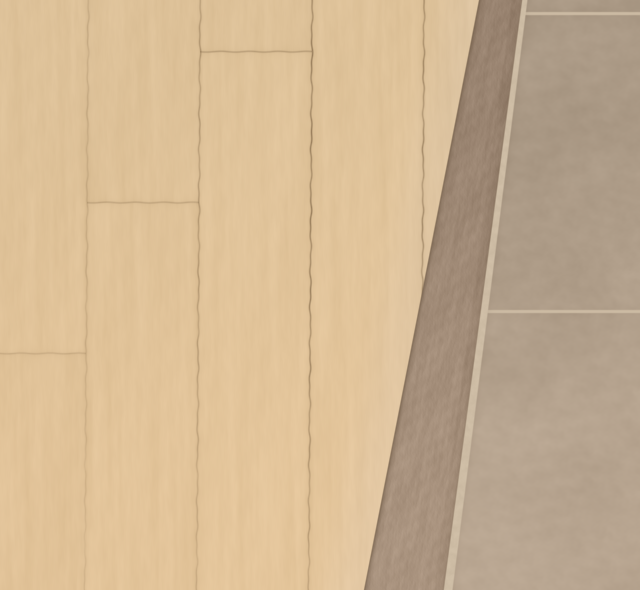
Give the GLSL for this texture, as a WebGL 1 fragment shader.

```glsl
precision highp float;
// Pale plank flooring meets grey stone tiles along a slanted wooden threshold.
// Straight edges split the regions; repeated seams divide planks and tiles.
// Stretched layered sines form the grain, cellular noise mottles the stone.
uniform vec2 u_resolution;

// Layout, in canvas heights: x at the bottom edge, then rise in x to the top.
const vec2 WOOD_EDGE = vec2(0.617, 0.195);
const vec2 STRIP_EDGE = vec2(0.752, 0.133);
const vec2 GROUT_EDGE = vec2(0.767, 0.127);
const float PLANK_WIDTH = 0.1897;
const float PLANK_OFFSET = 0.040;
const float SEAM_LEAN = 0.006;
const float JOINT_START = 0.401;
const float JOINT_STEP = 0.2557;
const float TILE_HEIGHT = 0.505;
const float TILE_OFFSET = 0.472;
const float GROUT_HALF = 0.0026;

const vec3 WOOD_LOW = vec3(0.888, 0.768, 0.602);
const vec3 WOOD_HIGH = vec3(0.868, 0.758, 0.598);
const vec3 SEAM_COLOR = vec3(0.52, 0.42, 0.30);
const vec3 STRIP_LOW = vec3(0.665, 0.578, 0.498);
const vec3 STRIP_HIGH = vec3(0.600, 0.515, 0.440);
const vec3 STRIP_DARK = vec3(0.43, 0.35, 0.27);
const vec3 TILE_LOW = vec3(0.722, 0.648, 0.567);
const vec3 TILE_HIGH = vec3(0.668, 0.600, 0.522);
const vec3 GROUT_COLOR = vec3(0.805, 0.738, 0.645);

float pixel;

vec2 hash2(vec2 p) {
  return fract(sin(vec2(dot(p, vec2(127.1, 311.7)), dot(p, vec2(269.5, 183.3)))) * 4375.85);
}

// Rotated, warped sine octaves, roughly -1 to 1
float sineNoise(vec2 p) {
  float sum = 0.0, amp = 0.5;
  for (int i = 0; i < 5; i++) {
    p = mat2(0.8, 0.6, -0.6, 0.8) * p * 1.55 + 1.7;
    sum += amp * sin(p.x + 1.4 * sin(p.y + sum));
    amp *= 0.68;
  }
  return sum;
}

// Distance to the nearest scattered feature point
float cellular(vec2 p) {
  vec2 cell = floor(p);
  float nearest = 2.0;
  for (int j = -1; j <= 1; j++)
    for (int i = -1; i <= 1; i++) {
      vec2 c = cell + vec2(float(i), float(j));
      nearest = min(nearest, length(c + hash2(c) - p));
    }
  return nearest;
}

float stroke(float d, float halfWidth) {
  return 1.0 - smoothstep(halfWidth - pixel, halfWidth + pixel, abs(d));
}

// Signed horizontal distance from a slanted edge, positive to its right
float edgeSide(vec2 p, vec2 edge) {
  return p.x - edge.x - edge.y * p.y;
}

vec3 planks(vec2 p) {
  float wobble = 0.0008 * sin(p.y * 95.0) + 0.0006 * sin(p.y * 211.0 + 1.0);
  float c = (p.x + PLANK_OFFSET - SEAM_LEAN * (p.y - 1.0)) / PLANK_WIDTH;
  float column = floor(c);
  float jointY = JOINT_START + JOINT_STEP * column;
  float jointD = p.y - jointY + 0.0007 * sin(p.x * 130.0);
  float board = hash2(vec2(column, step(jointY, p.y))).x;

  // Long grain, short flecks and broad tone
  float grain = sineNoise(vec2(p.x * 75.0, p.y * 5.0) + board * 31.0);
  float fleck = sineNoise(vec2(p.x * 190.0, p.y * 38.0) + board * 17.0);
  vec3 col = mix(WOOD_LOW, WOOD_HIGH, smoothstep(0.1, 1.0, p.y));
  col += vec3(0.010, 0.011, 0.013) * grain + 0.006 * fleck + 0.012 * (board - 0.5);
  col += vec3(0.0, 0.012, 0.035) * smoothstep(-0.10, 0.0, edgeSide(p, WOOD_EDGE));

  // Seams are boldest near the right and toward the top
  float k = floor(c + 0.5);
  float seamD = (c - k) * PLANK_WIDTH + wobble;
  float bold = 0.14 + 0.56 * exp(-0.5 * (k - 3.2) * (k - 3.2));
  bold *= mix(0.5, 1.0, smoothstep(0.0, 0.6, p.y));
  bold *= 0.85 + 0.15 * sin(p.y * 47.0 + k);
  col = mix(col, SEAM_COLOR, bold * stroke(seamD, 0.0012));
  col -= 0.035 * exp(-abs(seamD) * 260.0);
  float hasJoint = step(column, 2.5);
  col = mix(col, SEAM_COLOR, hasJoint * (0.17 + 0.08 * column) * stroke(jointD, 0.0013));
  return col - hasJoint * 0.025 * exp(-abs(jointD) * 220.0);
}

vec3 threshold(vec2 p, float fromLeft, float fromRight) {
  vec2 along = vec2(fromLeft, p.y);
  float grain = sineNoise(along * vec2(115.0, 18.0));
  float pores = sineNoise(along * vec2(290.0, 95.0) + 9.0);
  vec3 col = mix(STRIP_LOW, STRIP_HIGH, smoothstep(0.0, 0.95, p.y));
  col += 0.017 * grain + 0.016 * pores;
  col -= 0.025 * smoothstep(-0.019, -0.014, fromRight);
  col = mix(col, STRIP_DARK, 0.85 * exp(-max(fromLeft, 0.0) * 260.0));
  return mix(col, STRIP_DARK, 0.35 * exp(min(fromRight, 0.0) * 450.0));
}

vec3 tiles(vec2 p) {
  float row = (p.y - TILE_OFFSET) / TILE_HEIGHT;
  float jointD = (row - floor(row + 0.5)) * TILE_HEIGHT;
  float cloud = sineNoise(p * vec2(9.0, 12.0) + floor(row) * 5.0);
  float grit = sineNoise(p * vec2(65.0, 85.0));
  float spots = cellular(p * 30.0 + 0.7 * cloud) - 0.5;
  vec3 col = mix(TILE_LOW, TILE_HIGH, smoothstep(0.05, 0.9, p.y));
  col += 0.014 * cloud + 0.008 * grit + 0.014 * spots;
  col -= 0.02 * exp(-abs(jointD) * 130.0);
  return mix(col, GROUT_COLOR, 0.95 * stroke(jointD, GROUT_HALF));
}

void main() {
  pixel = 1.0 / u_resolution.y;
  vec2 p = gl_FragCoord.xy * pixel;
  float woodD = edgeSide(p, WOOD_EDGE);
  float stripD = edgeSide(p, STRIP_EDGE);
  float groutD = edgeSide(p, GROUT_EDGE);

  // Stack the regions from left to right
  vec3 col = planks(p);
  col = mix(col, threshold(p, woodD, stripD), smoothstep(-pixel, pixel, woodD));
  vec3 grout = GROUT_COLOR + 0.012 * sineNoise(p * 120.0);
  col = mix(col, grout, smoothstep(-pixel, pixel, stripD));
  vec3 stone = tiles(p) - 0.03 * exp(-max(groutD, 0.0) * 200.0);
  col = mix(col, stone, smoothstep(-pixel, pixel, groutD));
  gl_FragColor = vec4(clamp(col, 0.0, 1.0), 1.0);
}
```
